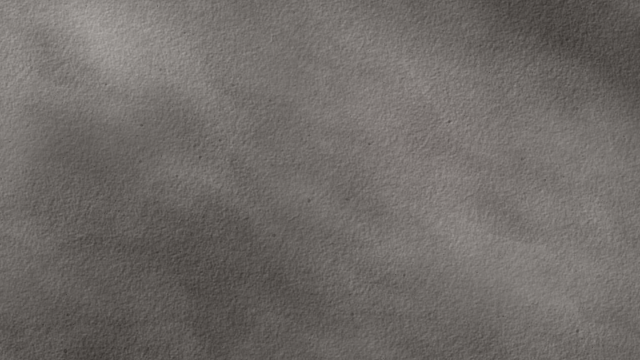
Write a Shadertoy shader that draws this texture.

```glsl
const vec3 WARM_TINT = vec3(0.017, 0.0, -0.013);
const vec3 ROSE_TINT = vec3(0.006, -0.002, 0.001);
const vec2 LIGHT_DIR = vec2(-0.75, 0.66);
const float BASE_TONE = 0.403;

float hash(vec2 p) {
    vec3 q = fract(vec3(p.xyx) * 0.1031);
    q += dot(q, q.yzx + 33.33);
    return fract((q.x + q.y) * q.z);
}

vec2 hash2(vec2 p) {
    return vec2(hash(p), hash(p + 71.7));
}

vec2 rotate(vec2 p, float angle) {
    float c = cos(angle), s = sin(angle);
    return vec2(c * p.x + s * p.y, c * p.y - s * p.x);
}

float noise(vec2 p) {
    vec2 i = floor(p), f = fract(p);
    f = f * f * (3.0 - 2.0 * f);
    float low = mix(hash(i), hash(i + vec2(1, 0)), f.x);
    float high = mix(hash(i + vec2(0, 1)), hash(i + vec2(1, 1)), f.x);
    return mix(low, high, f.y);
}

float fbm(vec2 p) {
    float sum = 0.0, weight = 0.5;
    for (int i = 0; i < 5; i++) {
        sum += weight * noise(p);
        p = rotate(p, 0.6) * 2.03 + 17.3;
        weight *= 0.5;
    }
    return sum;
}

// Soft elliptical pool of light or shade
float pool(vec2 p, vec2 centre, vec2 radii, float angle) {
    vec2 q = rotate(p - centre, angle) / radii;
    return exp(-dot(q, q));
}

// Slope of the rough surface towards the light
float relief(vec2 p, float frequency, float turn) {
    vec2 q = rotate(p, turn) * frequency;
    vec2 towardLight = rotate(LIGHT_DIR, turn) * 0.45;
    return noise(q - towardLight) - noise(q + towardLight);
}

// Broad uneven lighting
float lighting(vec2 p) {
    float tone = BASE_TONE;
    tone += 0.160 * pool(p, vec2(0.32, 0.93), vec2(0.30, 0.17), -0.55);
    tone += 0.100 * pool(p, vec2(0.00, 0.78), vec2(0.10, 0.36), 0.0);
    tone += 0.080 * pool(p, vec2(1.18, 0.58), vec2(0.60, 0.24), -0.55);
    tone += 0.035 * pool(p, vec2(0.50, 0.46), vec2(0.16, 0.08), 0.5);
    tone += 0.045 * pool(p, vec2(1.60, 0.28), vec2(0.45, 0.20), -0.5);
    tone -= 0.130 * pool(p, vec2(1.72, 0.90), vec2(0.55, 0.19), -0.45);
    tone -= 0.090 * pool(p, vec2(0.38, 0.18), vec2(0.50, 0.27), -0.25);
    tone -= 0.030 * pool(p, vec2(0.24, 0.60), vec2(0.20, 0.14), 0.2);
    return tone - 0.04 * smoothstep(0.2, 0.0, p.y);
}

// Small pits, dark inside with a lit far rim
float pits(vec2 p, float frequency, float density) {
    vec2 cell = floor(p * frequency);
    vec2 offset = fract(p * frequency) - 0.25 - 0.5 * hash2(cell);
    float present = step(hash(cell + 19.1), density);
    float radius = mix(0.04, 0.10, hash(cell + 5.3));
    float hole = smoothstep(radius * 1.5, radius * 0.4, length(offset));
    vec2 rimOffset = offset + LIGHT_DIR * radius * 1.6;
    float rim = smoothstep(radius * 1.4, 0.0, length(rimOffset));
    return present * (0.4 * rim - hole);
}

// Short ragged chips with a lit lip and a shadow
float chips(vec2 p, float aspect) {
    float sum = 0.0;
    for (int i = 0; i < 7; i++) {
        vec2 seed = vec2(float(i) * 7.3, 4.7);
        vec2 q = p - hash2(seed) * vec2(aspect, 1.0);
        q = rotate(q, mix(0.2, 0.9, hash(seed + 3.0)));
        q.y += 0.018 * (noise(q.xx * 55.0 + seed) - 0.5);
        float span = mix(0.012, 0.035, hash(seed + 8.0));
        float along = smoothstep(span, span * 0.3, abs(q.x));
        float lip = smoothstep(0.004, 0.0, abs(q.y - 0.003));
        float shadow = smoothstep(0.004, 0.0, abs(q.y + 0.002));
        sum += along * (0.7 * lip - shadow);
    }
    return sum;
}

void mainImage(out vec4 fragColor, in vec2 fragCoord) {
    vec2 p = fragCoord / iResolution.y;
    float aspect = iResolution.x / iResolution.y;

    // Cloudy stains and trowelled layers
    vec2 swept = rotate(p, -0.5) * vec2(2.4, 4.2);
    float cloud = fbm(swept + 1.2 * fbm(p * 3.0 + 9.0));
    float layer = fbm(swept * 0.9 + 31.0);
    float tone = lighting(p) + 0.15 * (cloud - 0.48);
    tone += 0.075 * (fbm(rotate(p, -0.6) * vec2(8.0, 15.0) + 4.0) - 0.48);
    tone += 0.022 * smoothstep(0.49, 0.51, layer) * smoothstep(0.68, 0.52, layer);

    // Fine gritty plaster
    float grit = 0.024 * relief(p, 85.0, 0.5) + 0.050 * relief(p + 1.9, 145.0, 1.1);
    grit += 0.062 * relief(p + 3.7, 215.0, 0.3);
    grit += 0.030 * (noise(p * 270.0) - 0.5);
    tone += grit * mix(0.75, 1.2, noise(p * 5.0 + 2.0));

    // Scattered wear
    tone += 0.09 * pits(p, 19.0, 0.05) + 0.06 * pits(p + 5.1, 34.0, 0.07);
    tone += 0.05 * chips(p, aspect);

    float rose = pool(p, vec2(1.18, 0.60), vec2(0.30, 0.20), -0.5);
    fragColor = vec4(tone + WARM_TINT + ROSE_TINT * rose, 1.0);
}
```
